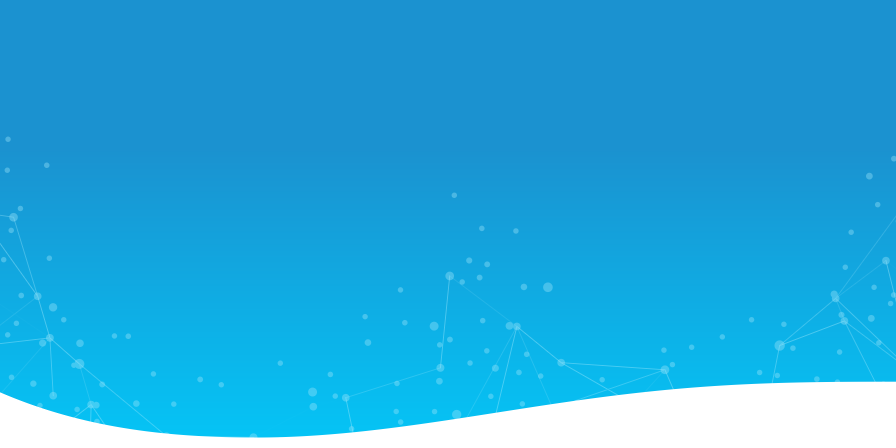
Give the GLSL for this background, as a WebGL 1 fragment shader.

```glsl
precision highp float;
uniform vec2 u_resolution;

// Lengths are in canvas heights
const vec3 SKY_TOP = vec3(0.105, 0.572, 0.814);
const vec3 SKY_BOTTOM = vec3(0.02, 0.765, 0.96);
const vec3 DOT_COLOR = vec3(0.62, 0.90, 0.98);
const vec3 LINE_COLOR = vec3(0.66, 0.92, 0.99);
const float FADE_HIGH = 0.67;
const float FADE_LOW = 0.03;
const float WAVE_LOW_X = 0.573;
const float WAVE_LOW_Y = 0.0234;
const float WAVE_RISE = 0.1246;
const float NET_CELL = 0.15;
const float DUST_CELL = 0.066;
const float LINE_HALF_WIDTH = 0.001;
const float LINE_ALPHA = 0.42;
const float DOT_ALPHA = 0.38;

float hash(vec2 p) {
  p = fract(p * vec2(0.1531, 0.1737) + 0.371);
  p += dot(p, p.yx + 23.19);
  return fract((p.x + p.y) * p.x * 7.31);
}

float bump(float x, float center, float width) {
  float d = (x - center) / width;
  return exp(-d * d);
}

// Upper limit of the network: tall at both sides, a peak in the middle
float networkTop(float x) {
  return 0.33 + 0.50 * bump(x, 0.0, 0.15) + 0.52 * bump(x, 2.0, 0.17)
    + 0.28 * bump(x, 1.06, 0.13) + 0.08 * bump(x, 1.64, 0.12)
    - 0.10 * bump(x, 0.52, 0.20);
}

float density(vec2 p) {
  float top = networkTop(p.x);
  return (1.0 - smoothstep(top - 0.28, top + 0.03, p.y)) * 0.85
    + 0.15 * step(p.y, top);
}

vec2 nodePosition(vec2 cell, float size, float seed) {
  vec2 jitter = vec2(hash(cell + seed), hash(cell.yx + seed + 41.7));
  return (cell + 0.1 + 0.8 * jitter) * size;
}

float nodeExists(vec2 cell, vec2 node, float seed) {
  return step(hash(cell + seed + 17.3), density(node) * 0.9);
}

float segmentDistance(vec2 p, vec2 a, vec2 b) {
  vec2 ab = b - a;
  float t = clamp(dot(p - a, ab) / dot(ab, ab), 0.0, 1.0);
  return length(p - a - ab * t);
}

float coverage(float signedDistance, float pixel) {
  return clamp(0.5 - signedDistance / pixel, 0.0, 1.0);
}

// Scattered dots, mostly small with a few large ones
float dots(vec2 p, float size, float seed, float radius, float pixel) {
  vec2 home = floor(p / size);
  float mask = 0.0;
  for (int j = -1; j <= 1; j++) {
    for (int i = -1; i <= 1; i++) {
      vec2 cell = home + vec2(float(i), float(j));
      vec2 node = nodePosition(cell, size, seed);
      float big = pow(hash(cell + seed + 63.1), 7.0);
      float r = radius * (1.0 + 0.8 * big);
      float dotMask = coverage(length(p - node) - r, pixel);
      mask = max(mask, dotMask * nodeExists(cell, node, seed));
    }
  }
  return mask;
}

// Links between neighbouring nodes, each with its own strength
float links(vec2 p, float size, float seed, float pixel) {
  vec2 home = floor(p / size);
  float mask = 0.0;
  for (int j = -1; j <= 1; j++) {
    for (int i = -1; i <= 1; i++) {
      vec2 cellA = home + vec2(float(i), float(j));
      vec2 a = nodePosition(cellA, size, seed);
      float existsA = nodeExists(cellA, a, seed);
      for (int k = 0; k < 4; k++) {
        float n = float(k);
        vec2 cellB = cellA + vec2(min(1.0, 2.0 - n), min(n, 1.0));
        vec2 b = nodePosition(cellB, size, seed);
        float strength = smoothstep(0.3, 0.9, hash(cellA + seed + n * 9.7 + 5.3));
        float line = coverage(segmentDistance(p, a, b) - LINE_HALF_WIDTH, pixel);
        mask = max(mask, line * strength * existsA * nodeExists(cellB, b, seed));
      }
    }
  }
  return mask;
}

// Height of the white wave: a bowl on the left, an easing rise on the right
float waveHeight(float x) {
  float d = max(WAVE_LOW_X - x, 0.0);
  float t = clamp((x - WAVE_LOW_X) / (2.0 - WAVE_LOW_X), 0.0, 1.0);
  float rise = smoothstep(0.0, 1.0, t * (1.25 - 0.25 * t * t * t));
  return WAVE_LOW_Y + d * d * (0.17 + 0.24 * d) + WAVE_RISE * rise;
}

void main() {
  vec2 p = gl_FragCoord.xy / u_resolution.y;
  float pixel = 1.0 / u_resolution.y;

  // Sky
  float fade = clamp((FADE_HIGH - p.y) / (FADE_HIGH - FADE_LOW), 0.0, 1.0);
  vec3 color = mix(SKY_TOP, SKY_BOTTOM, fade);

  // Network and loose dots
  color = mix(color, LINE_COLOR, LINE_ALPHA * links(p, NET_CELL, 3.0, pixel));
  float dotMask = max(dots(p, NET_CELL, 3.0, 0.0085, pixel),
                      dots(p, DUST_CELL, 29.0, 0.006, pixel));
  color = mix(color, DOT_COLOR, DOT_ALPHA * dotMask);

  // Wave
  color = mix(color, vec3(1.0), coverage(p.y - waveHeight(p.x), pixel));
  gl_FragColor = vec4(color, 1.0);
}
```
